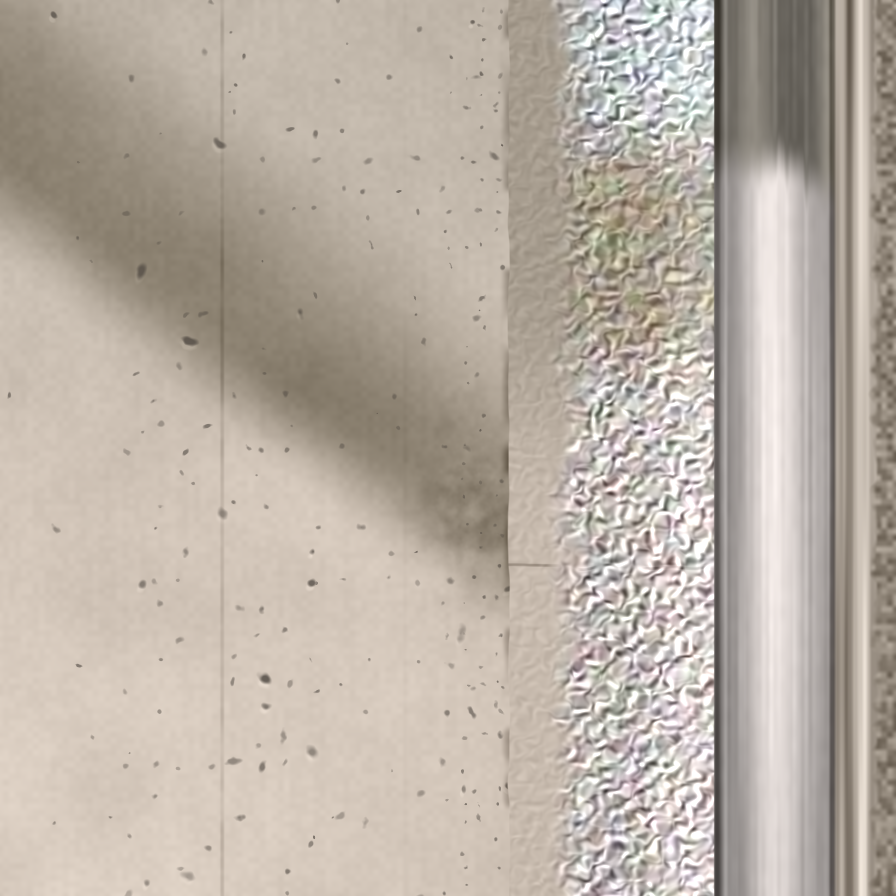
A Shadertoy shader for this texture:

```glsl
// A pitted concrete wall under a diagonal shadow, beside an embossed glittering strip
// and polished vertical metal rails. Layered value noise forms the stains and relief,
// hashed grid cells scatter the pores, and smooth ramps shade the rails.

float hash(vec2 p) {
    vec3 q = fract(vec3(p.xyx) * 0.1031);
    q += dot(q, q.yzx + 33.33);
    return fract((q.x + q.y) * q.z);
}

float noise(vec2 p) {
    vec2 i = floor(p), f = fract(p);
    f = f * f * (3.0 - 2.0 * f);
    return mix(mix(hash(i), hash(i + vec2(1, 0)), f.x),
               mix(hash(i + vec2(0, 1)), hash(i + 1.0), f.x), f.y);
}

float fbm(vec2 p) {
    float sum = 0.0, amp = 0.5;
    for (int i = 0; i < 4; i++) {
        sum += amp * noise(p);
        p = mat2(1.6, 1.2, -1.2, 1.6) * p + 7.3;
        amp *= 0.5;
    }
    return sum;
}

float band(float x, float a, float b, float soft) {
    return smoothstep(a - soft, a + soft, x) * (1.0 - smoothstep(b - soft, b + soft, x));
}

// Irregular pits, at most one per cell; they crowd towards the wall's right edge.
float pores(vec2 p, float cells, float sparse, float crowded) {
    vec2 q = p * cells, id = floor(q);
    float chance = mix(sparse, crowded, smoothstep(0.47, 0.53, (id.x + 0.5) / cells));
    vec2 d = fract(q) - 0.3 - 0.4 * vec2(hash(id + 3.1), hash(id + 9.7));
    float angle = 6.28 * hash(id + 21.0);
    d = mat2(cos(angle), sin(angle), -sin(angle), cos(angle)) * d;
    d.x *= mix(0.45, 1.0, hash(id + 5.0));
    float r = mix(0.05, 0.12, hash(id + 14.0));
    float dist = length(d) + 0.09 * (noise(q * 7.0) - 0.5);
    float strength = mix(0.5, 1.0, hash(id + 60.0));
    return strength * step(hash(id + 40.0), chance) * (1.0 - smoothstep(r * 0.3, r * 1.4, dist));
}

vec3 wall(vec2 p) {
    vec3 col = mix(vec3(0.825, 0.775, 0.725), vec3(0.755, 0.715, 0.665), smoothstep(0.4, 0.85, p.y));
    col += 0.03 * smoothstep(0.35, 0.0, p.y) * smoothstep(0.5, 0.1, p.x);

    // Diagonal shadow: a slow upper ramp and a crisper lower edge.
    float across = 1.0 - p.y - 0.77 * p.x + 0.02 * (fbm(p * 5.0) - 0.5);
    float shade = smoothstep(-0.13, 0.15, across) * (1.0 - smoothstep(0.165, 0.295, across));
    shade *= mix(1.0, 0.8, smoothstep(0.35, 0.56, p.x));
    col = mix(col, vec3(0.54, 0.50, 0.435), shade);
    col = mix(col, vec3(0.57, 0.53, 0.47), 0.45 * band(across, -0.02, 0.08, 0.06) * smoothstep(0.25, 0.0, p.x));

    // Cloudy stains, fine grain and vertical formwork streaks.
    vec2 patchOffset = (p - vec2(0.53, 0.43)) / vec2(0.06, 0.1);
    float rough = exp(-dot(patchOffset, patchOffset));
    col += 0.08 * (fbm(p * 9.0) - 0.47) + 0.03 * (noise(p * 150.0) - 0.5);
    col += 0.012 * (noise(vec2(p.x * 150.0, p.y * 9.0)) - 0.5);
    col += rough * (0.32 * (fbm(p * 40.0) - 0.5) - 0.07);
    float seam = 1.0 - smoothstep(0.0005, 0.0035, abs(p.x - 0.248));
    col -= 0.09 * seam * (0.25 + noise(vec2(2.0, p.y * 30.0)));
    col -= 0.015 * (1.0 - smoothstep(0.0, 0.004, abs(p.x - 0.452))) * noise(vec2(5.0, p.y * 12.0));

    // Pits with a pale lower lip.
    float pit = max(pores(p, 22.0, 0.06, 0.12), 0.75 * pores(p + 0.37, 34.0, 0.025, 0.25));
    pit = max(pit, 0.8 * pores(p, 53.0, 0.015, 0.4));
    float lip = pores(p + vec2(0.002, 0.005), 22.0, 0.06, 0.12);
    col += 0.07 * lip * (1.0 - pit);
    col = mix(col, vec3(0.29, 0.265, 0.24), 0.8 * pit);
    float ragged = smoothstep(0.35, 0.8, noise(vec2(p.x * 60.0, p.y * 35.0)));
    return col - 0.2 * smoothstep(0.557, 0.569, p.x) * ragged;
}

vec3 embossedStrip(vec2 p) {
    float olive = band(p.y, 0.60, 0.83, 0.06);
    vec3 smoothSide = mix(vec3(0.78, 0.73, 0.68), vec3(0.65, 0.61, 0.555), smoothstep(0.4, 0.7, p.y));
    vec3 bright = mix(vec3(0.76, 0.73, 0.72), vec3(0.73, 0.75, 0.76), smoothstep(0.75, 0.95, p.y));
    bright += 0.10 * smoothstep(0.69, 0.78, p.x);
    bright = mix(bright, vec3(0.63, 0.60, 0.52), olive * mix(0.95, 0.6, smoothstep(0.7, 0.79, p.x)));
    float glitter = smoothstep(0.612, 0.66, p.x + 0.025 * (noise(p * 45.0) - 0.5));
    vec3 col = mix(smoothSide, bright, glitter);

    // Relief is the slope of a warped noise height, lit from the upper left.
    vec2 q = p * vec2(150.0, 165.0);
    q += 1.3 * vec2(noise(q * 0.6), noise(q * 0.6 + 31.0));
    float relief = noise(q) - noise(q + vec2(0.6, -0.65));
    float depth = mix(0.07, mix(0.62, 0.36, olive), glitter);
    col += depth * relief;
    vec3 tint = vec3(noise(p * 48.0), noise(p * 48.0 + 17.0), noise(p * 48.0 + 53.0)) - 0.5;
    col += 0.065 * glitter * tint;
    float crack = abs(p.y - 0.367 + 0.006 * (noise(vec2(p.x * 40.0, 1.0)) - 0.5));
    float broken = smoothstep(0.3, 0.7, noise(vec2(p.x * 55.0, 8.0)));
    return col - 0.16 * broken * (1.0 - smoothstep(0.0004, 0.0025, crack));
}

vec3 rails(vec2 p) {
    float x = p.x, streak = noise(vec2(x * 230.0, p.y * 4.0)) - 0.5;
    // Round rail with a tall highlight that stops below a dark reflection.
    float body = mix(0.55, 0.70, smoothstep(0.805, 0.84, x));
    body += 0.22 * band(x, 0.842, 0.888, 0.018) - 0.06 * smoothstep(0.90, 0.93, x);
    body -= 0.06 * smoothstep(0.35, 0.0, p.y);
    float top = smoothstep(0.79, 0.85, p.y + 0.6 * max(x - 0.865, 0.0) + 0.03 * streak);
    float dark = mix(0.40, 0.53, band(x, 0.825, 0.86, 0.02)) + 0.2 * smoothstep(0.905, 0.93, x);
    vec3 col = mix(body * vec3(1.02, 0.985, 0.97), dark * vec3(1.03, 0.99, 0.92), top);
    col += 0.10 * streak + 0.025 * (noise(p * vec2(150.0, 60.0)) - 0.5);

    // Narrow outer rails, then a coarse brown margin.
    vec3 outer = vec3(0.66, 0.62, 0.575) + 0.18 * band(x, 0.955, 0.969, 0.004);
    outer -= 0.2 * band(x, 0.944, 0.951, 0.003) - 0.22 * streak;
    col = mix(col, outer, smoothstep(0.929, 0.935, x));
    vec3 margin = vec3(0.55, 0.51, 0.46) + 0.3 * (noise(p * 150.0) - 0.5);
    col = mix(col, margin, smoothstep(0.972, 0.982, x + 0.011 * (noise(p * 75.0) - 0.5)));
    col -= 0.25 * band(x, 0.926, 0.932, 0.002) + 0.20 * band(x, 0.797, 0.804, 0.003);
    return col + 0.1 * band(x, 0.808, 0.812, 0.002);
}

void mainImage(out vec4 fragColor, in vec2 fragCoord) {
    vec2 p = fragCoord / iResolution.xy;
    float soft = 1.0 / iResolution.x;
    float wallEdge = 0.568 + 0.003 * (noise(vec2(4.0, p.y * 40.0)) - 0.5);
    vec3 col = mix(wall(p), embossedStrip(p), smoothstep(wallEdge - soft, wallEdge + soft, p.x));
    col = mix(col, rails(p), smoothstep(0.797 - soft, 0.797 + soft, p.x));
    fragColor = vec4(clamp(col, 0.0, 1.0), 1.0);
}
```
